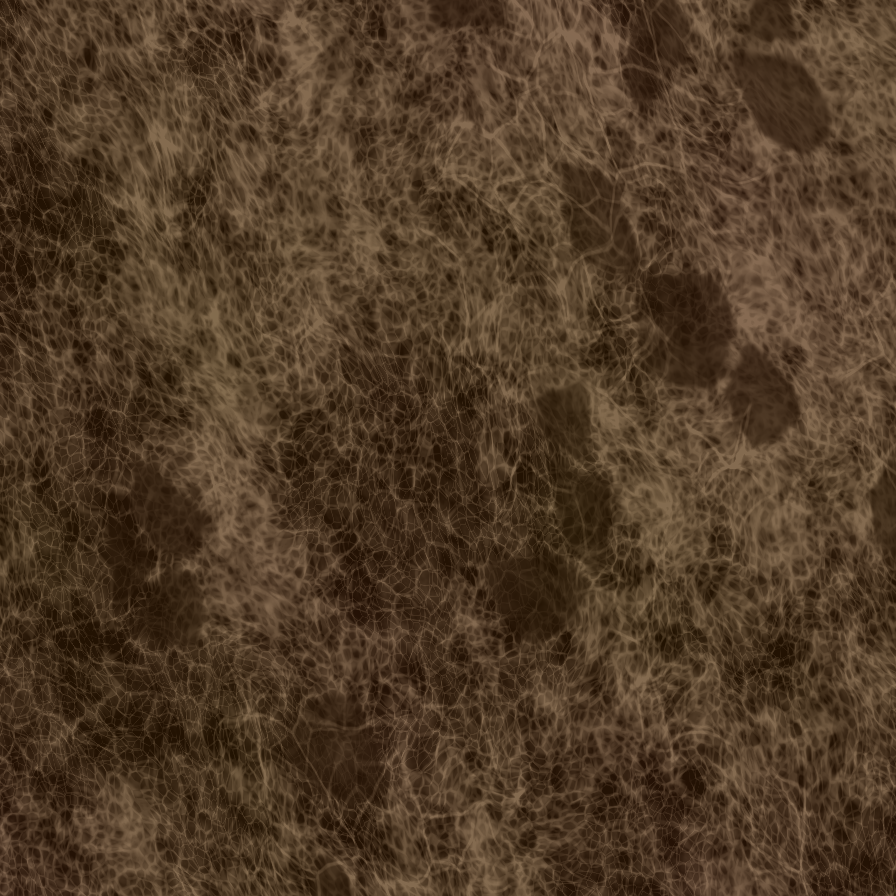
Write a three.js fragment shader that draws this texture.

```glsl
// Dark brown brecciated marble: webbed veins, small dark pores and leaning clasts.
varying vec2 vUv;

const vec3 DEEP_BROWN = vec3(0.17, 0.10, 0.04);
const vec3 PALE_BROWN = vec3(0.45, 0.355, 0.26);
const vec3 OLIVE_TINT = vec3(-0.02, 0.01, -0.03);

float hash(vec2 p) {
  return fract(sin(dot(p, vec2(127.1, 311.7))) * 43758.55);
}

vec2 hash2(vec2 p) {
  return vec2(hash(p), hash(p + 37.3));
}

float valueNoise(vec2 p) {
  vec2 cell = floor(p);
  vec2 f = fract(p);
  f = f * f * (3.0 - 2.0 * f);
  float low = mix(hash(cell), hash(cell + vec2(1.0, 0.0)), f.x);
  float high = mix(hash(cell + vec2(0.0, 1.0)), hash(cell + 1.0), f.x);
  return mix(low, high, f.y);
}

// Layered noise, centred on 0.5
float clouds(vec2 p) {
  float sum = 0.0;
  float amp = 0.5;
  for (int i = 0; i < 4; i++) {
    sum += amp * valueNoise(p);
    p = mat2(1.6, 1.2, -1.2, 1.6) * p + 13.7;
    amp *= 0.5;
  }
  return sum / 0.9375;
}

// Cellular noise: x = gap between the two nearest points, y = cell id
vec2 cells(vec2 p) {
  vec2 base = floor(p);
  float nearest = 9.0;
  float second = 9.0;
  float id = 0.0;
  for (int y = -1; y <= 1; y++) {
    for (int x = -1; x <= 1; x++) {
      vec2 cell = base + vec2(float(x), float(y));
      float d = length(cell + hash2(cell) - p);
      if (d < nearest) {
        second = nearest;
        nearest = d;
        id = hash(cell + 71.9);
      } else {
        second = min(second, d);
      }
    }
  }
  return vec2(second - nearest, id);
}

// Net of veins along the cell borders; a wide net leaves only small pores
float web(vec2 p, float width) {
  return 1.0 - smoothstep(0.2 * width, width, cells(p).x);
}

// Layered sines that crumple the plane
vec2 crumple(vec2 p) {
  float freq = 8.0;
  for (int i = 0; i < 5; i++) {
    p += 0.16 / freq * sin(p.yx * freq + vec2(1.3, 4.1) * float(i + 1));
    p = mat2(0.8, 0.6, -0.6, 0.8) * p;
    freq *= 1.9;
  }
  return p;
}

// Shear and stretch so that features run steeply from upper left to lower right
vec2 lean(vec2 p) {
  return vec2(p.x + 0.18 * p.y, 0.7 * p.y);
}

void main() {
  vec2 p = lean(vUv);
  vec2 offset = vec2(clouds(p * 13.0), clouds(p * 13.0 + 50.0)) - 0.5;
  vec2 q = p + 0.025 * offset;
  vec2 r = crumple(q);

  // Broad light and dark zones
  float zone = smoothstep(0.25, 0.75, clouds(q * 6.0 + 3.0));
  float density = clamp(zone + 1.5 * (clouds(q * 17.0 + 20.0) - 0.5), 0.0, 1.0);
  float width = mix(0.14, 0.64, density);

  // Nested nets of veins with pores between them
  float tone = 0.09 + 0.10 * zone;
  tone += 0.27 * web(r * 36.0, width);
  tone += 0.28 * web(r * 70.0 + 9.0, width);
  tone += 0.25 * web(r * 125.0 + 31.0, width);
  tone += 0.65 * (clouds(q * 24.0 + 7.0) - 0.5);
  tone += 0.75 * (clouds(q * 75.0 + 90.0) - 0.5);

  // Dark clasts
  vec2 clast = cells(q * 12.0 + 5.0);
  float clastMask = step(clast.y, 0.14) * smoothstep(0.04, 0.2, clast.x);
  tone *= 1.0 - 0.6 * clastMask;

  // Sparse pale hairlines that cross both zones and clasts
  float fade = smoothstep(0.42, 0.66, clouds(q * 9.0 + 40.0));
  float hairline = web(r * 14.0 + 17.0, 0.06) + 0.7 * web(r * 24.0 + 60.0, 0.09);
  tone += 0.36 * fade * hairline;

  tone = clamp(0.46 + 1.08 * (tone - 0.46), -0.12, 1.25);
  vec3 color = mix(DEEP_BROWN, PALE_BROWN, tone);
  color += OLIVE_TINT * (clouds(p * 4.0 + 80.0) - 0.5);
  gl_FragColor = vec4(color, 1.0);
}
```
